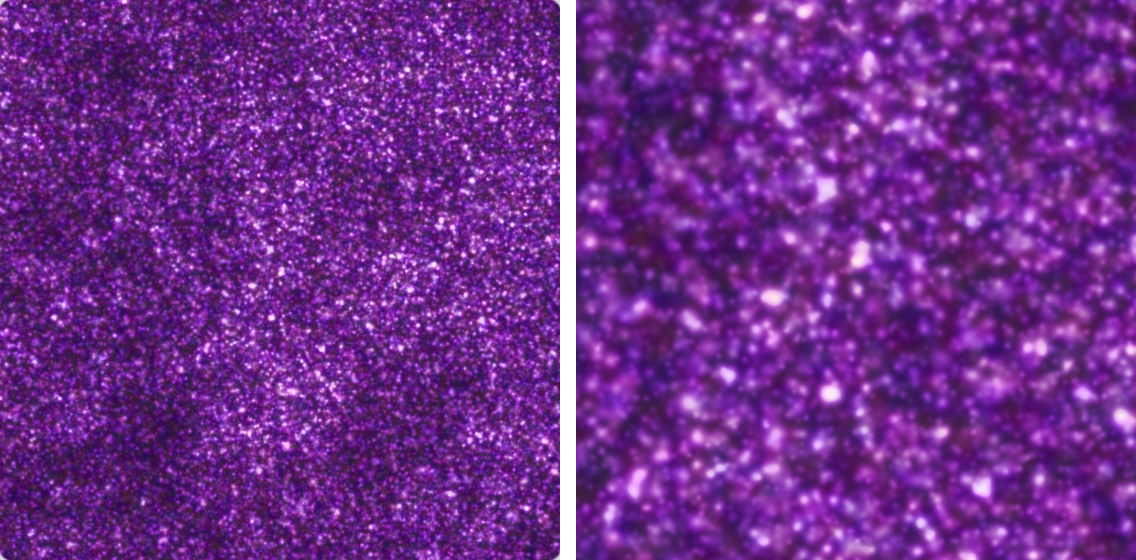
Left, the full canvas; right, a detail of the centre.
A WebGL 2 fragment shader for this texture:

```glsl
#version 300 es
precision highp float;
// Purple glitter: soft packed grains, drifting shade and scattered bright sparkles.

uniform vec2 u_resolution;
out vec4 fragColor;

// Cells across the canvas
const float GRAIN_CELLS = 118.0;
const float DUST_CELLS = 195.0;
const float SPARKLE_CELLS = 76.0;
const float TINT_CELLS = 95.0;

// Grain radii, in cells
const float GRAIN_RADIUS = 0.47;
const float SPARKLE_RADIUS = 0.43;

// Light given by each layer
const float AMBIENT = 0.13;
const float GRAIN_LIGHT = 0.60;
const float DUST_LIGHT = 0.27;
const float SPARKLE_LIGHT = 0.85;

// Broad shading: darkest level and range
const float SHADE_BASE = 0.22;
const float SHADE_RANGE = 1.60;

// Tones from shadow to glint
const vec3 SHADOW = vec3(0.13, 0.04, 0.18);
const vec3 DEEP = vec3(0.25, 0.08, 0.33);
const vec3 PURPLE = vec3(0.37, 0.12, 0.49);
const vec3 VIOLET = vec3(0.54, 0.19, 0.68);
const vec3 LILAC = vec3(0.66, 0.34, 0.78);
const vec3 GLINT = vec3(0.90, 0.65, 0.97);
const vec3 BACKDROP = vec3(0.85, 0.83, 0.87);

// Colour drift between neighbouring grains
const vec3 DUSTY_SHIFT = vec3(-0.02, 0.09, -0.13);
const vec3 MAGENTA_SHIFT = vec3(0.11, -0.01, -0.06);

const float CORNER_RADIUS = 0.026;

float hash(vec2 p) {
    return fract(sin(dot(p, vec2(127.1, 311.7))) * 43758.5453);
}

float valueNoise(vec2 p) {
    vec2 cell = floor(p);
    vec2 f = fract(p);
    f = f * f * (3.0 - 2.0 * f);
    float low = mix(hash(cell), hash(cell + vec2(1.0, 0.0)), f.x);
    float high = mix(hash(cell + vec2(0.0, 1.0)), hash(cell + 1.0), f.x);
    return mix(low, high, f.y);
}

// Sum of soft round flakes, one per jittered cell; a high rarity leaves few bright
float flakes(vec2 p, float radius, float rarity, float seed) {
    vec2 cell = floor(p);
    float light = 0.0;
    for (int y = -1; y <= 1; y++) {
        for (int x = -1; x <= 1; x++) {
            vec2 id = cell + vec2(x, y);
            vec2 key = id + seed;
            vec2 center = id + vec2(hash(key), hash(key + 57.3));
            float size = radius * mix(0.75, 1.2, hash(key + 19.7));
            vec2 d = (p - center) / size;
            light += pow(hash(key + 91.1), rarity) * exp(-dot(d, d));
        }
    }
    return light;
}

vec3 toneColor(float t) {
    vec3 color = mix(SHADOW, DEEP, clamp(t / 0.15, 0.0, 1.0));
    color = mix(color, PURPLE, clamp((t - 0.15) / 0.15, 0.0, 1.0));
    color = mix(color, VIOLET, clamp((t - 0.30) / 0.20, 0.0, 1.0));
    color = mix(color, LILAC, clamp((t - 0.50) / 0.20, 0.0, 1.0));
    color = mix(color, GLINT, clamp((t - 0.70) / 0.30, 0.0, 1.0));
    return mix(color, vec3(1.0), 0.7 * clamp((t - 1.0) / 0.5, 0.0, 1.0));
}

void main() {
    vec2 uv = gl_FragCoord.xy / u_resolution;

    // Broad patches of light and shade, a little wider than tall
    float patches = 0.40 * valueNoise(uv * vec2(4.0, 6.0) + 3.1)
                  + 0.32 * valueNoise(uv * vec2(11.0, 14.0) + 41.7)
                  + 0.28 * valueNoise(uv * vec2(26.0, 31.0) + 83.2);
    float shade = SHADE_BASE + SHADE_RANGE * patches;

    // Flake layers; sparkles shrink toward the top
    float sparkleRadius = SPARKLE_RADIUS * mix(1.0, 0.78, smoothstep(0.6, 1.0, uv.y));
    float light = AMBIENT
                + GRAIN_LIGHT * flakes(uv * GRAIN_CELLS, GRAIN_RADIUS, 2.0, 0.0)
                + DUST_LIGHT * flakes(uv * DUST_CELLS, GRAIN_RADIUS, 2.0, 13.0)
                + SPARKLE_LIGHT * flakes(uv * SPARKLE_CELLS, sparkleRadius, 8.0, 29.0);
    vec3 color = toneColor(shade * light);

    // Dusty, magenta and blue tints
    float dusty = valueNoise(uv * TINT_CELLS + 7.7) - 0.5;
    float magenta = valueNoise(uv * TINT_CELLS + 171.3) - 0.5;
    color += dusty * DUSTY_SHIFT + magenta * MAGENTA_SHIFT;

    // Pale rounded corners
    vec2 q = abs(uv - 0.5) - 0.5 + CORNER_RADIUS;
    float edge = length(max(q, 0.0)) - CORNER_RADIUS;
    color = mix(color, BACKDROP, smoothstep(0.0, 0.006, edge));

    fragColor = vec4(clamp(color, 0.0, 1.0), 1.0);
}
```
